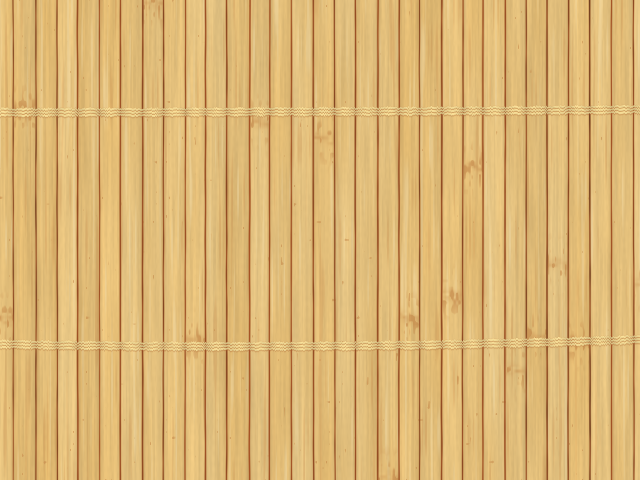
Give the GLSL for this texture, as a WebGL 2 fragment shader.

```glsl
#version 300 es
precision highp float;
// Bamboo mat: thirty upright slats with fine grain, parted by thin rusty seams
// and bound by two rows of triple thread. Slats come from a jittered repeat;
// tone, grain, nodes and stitch offsets come from hashed value noise.

#define SLAT_PITCH 0.04447     // slat width, in canvas heights
#define FIRST_SEAM 0.0295      // position of the first seam
#define SEAM_JITTER 0.09       // sideways drift of seams, in slats
#define SEAM_HALF 0.0010       // half width of a seam
#define GRAIN 0.075            // strength of the fibres
#define NODE_CHANCE 0.55       // share of slats with a node
#define STRAND_GAP 0.0066      // distance between strands
#define STRAND_HALF 0.0024     // half width of a strand

uniform vec2 u_resolution;
out vec4 outColor;

const vec3 HONEY = vec3(0.865, 0.700, 0.410);
const vec3 STRAW = vec3(0.895, 0.770, 0.520);
const vec3 PALE = vec3(0.930, 0.850, 0.660);
const vec3 TAN = vec3(0.760, 0.530, 0.290);
const vec3 RUST = vec3(0.640, 0.300, 0.130);
const vec3 UMBER = vec3(0.400, 0.210, 0.100);
const vec3 THREAD = vec3(0.950, 0.850, 0.580);

float hash(vec2 p) {
  return fract(sin(dot(p, vec2(127.1, 311.7))) * 43758.5453);
}

float noise(vec2 p) {
  vec2 i = floor(p), f = fract(p);
  f = f * f * (3.0 - 2.0 * f);
  return mix(mix(hash(i), hash(i + vec2(1, 0)), f.x),
             mix(hash(i + vec2(0, 1)), hash(i + vec2(1, 1)), f.x), f.y);
}

// Seam k at height y, measured in slats
float seamAt(float k, float y) {
  float drift = hash(vec2(k, 3.0)) - 0.5;
  float lean = (hash(vec2(k, 7.0)) - 0.5) * (y - 0.5);
  float wobble = noise(vec2(k * 9.1, y * 14.0)) - 0.5;
  return k + SEAM_JITTER * (drift + 0.7 * lean + 0.25 * wobble);
}

// Wood of one slat; u runs from 0 to 1 across it
vec3 slatColor(vec2 p, float id, float u) {
  float tone = hash(vec2(id, 11.0));
  float cloud = noise(vec2(id * 5.3 + u * 1.5, p.y * 4.0));
  vec3 c = mix(HONEY, STRAW, clamp(0.2 + 0.5 * tone + 0.5 * (cloud - 0.3), 0.0, 1.0));
  c *= 0.975 + 0.045 * hash(vec2(id, 19.0));

  // Long fibres, with a few pale and a few dark streaks
  vec2 q = vec2(p.x, p.y + id * 3.7);
  float fine = noise(q * vec2(330.0, 9.0)) - 0.5;
  float broad = noise(q * vec2(130.0, 2.5)) - 0.5;
  c *= 1.0 + GRAIN * (fine + 0.8 * broad) + 0.025 * (noise(q * vec2(380.0, 90.0)) - 0.5);
  float streak = noise(q * vec2(240.0, 5.0) + 31.0);
  c = mix(c, PALE, 0.45 * smoothstep(0.72, 0.95, streak));
  c = mix(c, TAN, 0.30 * smoothstep(0.26, 0.05, streak));

  // Node: a faint ring with flecks trailing above and below
  float has = step(hash(vec2(id, 23.0)), NODE_CHANCE);
  float dy = p.y - hash(vec2(id, 29.0)) + 0.006 * (u - 0.5);
  float ring = exp(-dy * dy / 0.00012) * noise(p * vec2(90.0, 150.0));
  float flecks = smoothstep(0.62, 0.85, noise(p * vec2(190.0, 65.0))) * exp(-dy * dy / 0.0016);
  c = mix(c, TAN, has * clamp(0.5 * ring + 0.65 * flecks, 0.0, 0.7));

  // Rare specks
  c = mix(c, TAN, 0.6 * smoothstep(0.94, 0.99, noise(p * vec2(150.0, 80.0) + 57.0)));

  // Rounded edges
  float edge = abs(2.0 * u - 1.0);
  return c * (1.015 - 0.09 * pow(edge, 6.0)) + 0.015 * (0.5 - u);
}

// Three strands around height y0, bulging over the slat and pinched at seams
vec3 addThread(vec3 base, vec2 p, float y0, float id, float u, float px) {
  float arch = sin(3.14159 * clamp(u, 0.0, 1.0));
  float shift = 0.003 * (hash(vec2(id, y0 * 90.0)) - 0.5);
  float tilt = 0.0022 * (hash(vec2(id, y0 * 50.0)) - 0.5) * (u - 0.5);
  float y = p.y - y0 - shift - tilt;
  float gap = STRAND_GAP * (0.84 + 0.16 * arch);
  float shade = 1.0 - smoothstep(1.1 * gap, 1.9 * gap, abs(y + 0.001));
  vec3 c = mix(base, mix(RUST, TAN, 0.35 + 0.65 * arch), 0.65 * shade);
  for (int i = -1; i <= 1; i++) {
    float d = y - float(i) * gap;
    float body = 1.0 - smoothstep(-0.7 * px, 0.7 * px, abs(d) - STRAND_HALF * (0.78 + 0.22 * arch));
    float twist = noise(vec2(p.x * 260.0 + d * 500.0, float(i) + y0 * 40.0));
    vec3 yarn = THREAD * (0.88 + 0.12 * arch + 0.08 * (twist - 0.5) + 14.0 * d);
    c = mix(c, yarn, body);
  }
  return c;
}

void main() {
  vec2 p = gl_FragCoord.xy / u_resolution.y;
  float px = 1.0 / u_resolution.y;

  // Nearest seam and the slat beside it
  float s = (p.x - FIRST_SEAM) / SLAT_PITCH;
  float k = floor(s + 0.5);
  float offset = s - seamAt(k, p.y);
  float id = offset < 0.0 ? k - 1.0 : k;
  float left = seamAt(id, p.y);
  float u = (s - left) / (seamAt(id + 1.0, p.y) - left);
  vec3 color = slatColor(p, id, u);

  // Rusty seam, uneven in depth and width
  float d = abs(offset) * SLAT_PITCH;
  float wear = noise(vec2(k * 7.7, p.y * 28.0));
  float halfWidth = SEAM_HALF * (0.65 + 0.5 * hash(vec2(k, 41.0)) + 0.4 * wear);
  vec3 gapColor = mix(RUST, UMBER, 0.75 * hash(vec2(k, 43.0)) * (0.4 + wear));
  color = mix(color, TAN, 0.55 * (1.0 - smoothstep(halfWidth, halfWidth + 0.0022, d)));
  color = mix(color, gapColor, 0.92 * (1.0 - smoothstep(-0.6 * px, 0.6 * px, d - halfWidth)));

  // Binding rows, bending slightly upward to the right
  float t = p.x * u_resolution.y / u_resolution.x;
  color = addThread(color, p, 0.766 + 0.006 * t * t, id, u, px);
  color = addThread(color, p, 0.283 - 0.025 * t + 0.035 * t * t, id, u, px);
  outColor = vec4(clamp(color, 0.0, 1.0), 1.0);
}
```
